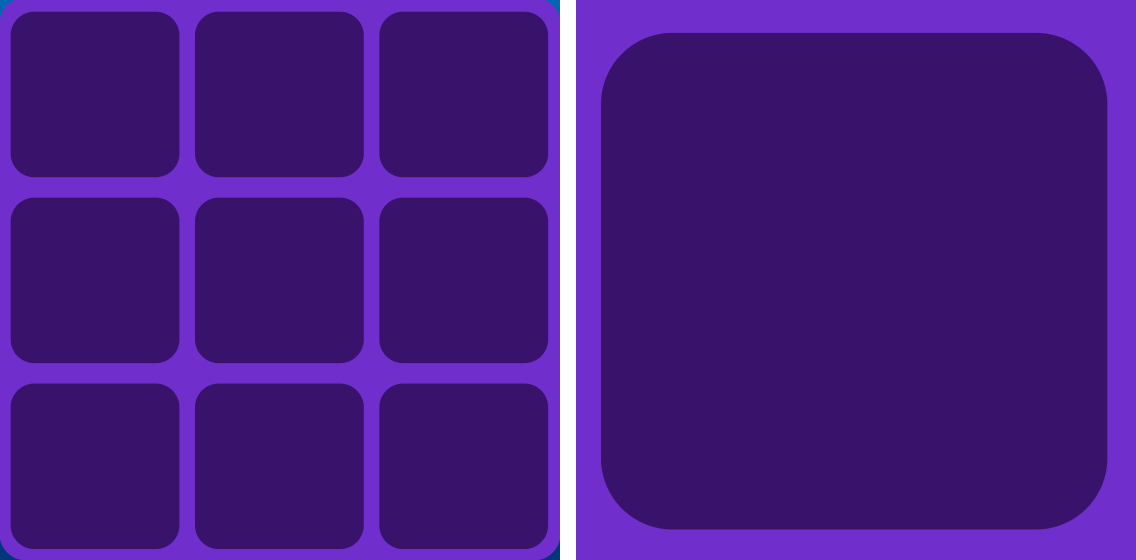
Left: the whole. Right: its middle third, enlarged.
Reproduce this pattern procedurally as a Shadertoy shader.

```glsl
// Three by three grid of dark rounded tiles on a violet panel over a blue backdrop.

float roundedBox(vec2 p, vec2 halfSize, float radius) {
    vec2 q = abs(p) - halfSize + radius;
    return length(max(q, 0.0)) + min(max(q.x, q.y), 0.0) - radius;
}

// Coverage of a shape, softened over about one pixel
float coverage(float dist) {
    return clamp(0.5 - dist * iResolution.y, 0.0, 1.0);
}

void mainImage(out vec4 fragColor, in vec2 fragCoord) {
    vec2 uv = fragCoord / iResolution.xy;

    // Backdrop, seen only at the panel corners
    vec3 color = mix(vec3(0.0, 0.21, 0.48), vec3(0.0, 0.40, 0.70), uv.y);

    // Panel, slightly larger than the canvas
    float panel = roundedBox(uv - vec2(0.5, 0.502), vec2(0.501, 0.503), 0.048);
    color = mix(color, vec3(0.44, 0.18, 0.80), coverage(panel));

    // Tiles, with the cell index held to the three rows and columns
    vec2 pitch = vec2(0.3292, 0.3320);
    vec2 p = uv - vec2(0.4989, 0.4993);
    vec2 cell = clamp(round(p / pitch), -1.0, 1.0);
    float tile = roundedBox(p - cell * pitch, vec2(0.1507, 0.1478), 0.0425);
    color = mix(color, vec3(0.22, 0.07, 0.42), coverage(tile));

    fragColor = vec4(color, 1.0);
}
```
